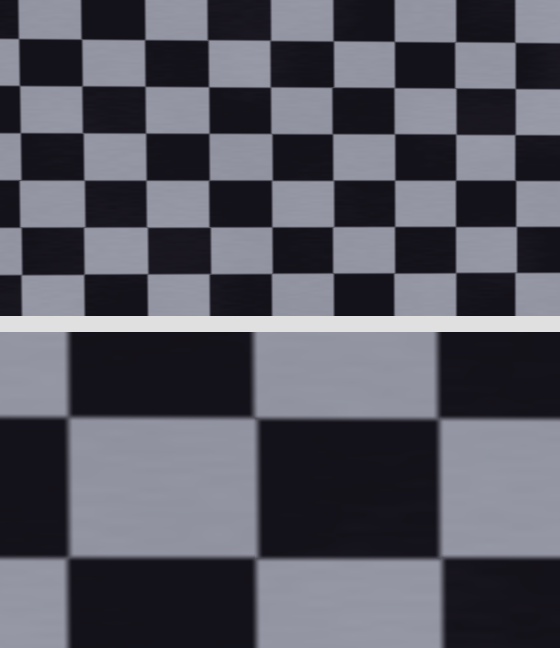
Top, the full canvas; bottom, a detail of the centre.
This pattern is drawn by a WebGL 2 fragment shader. Its source:

```glsl
#version 300 es
precision highp float;
// Woven checkerboard of dark and pale cells, about nine across and seven down.
// The grid is slightly sheared and bowed like loose cloth; soft square waves
// give blurred seams, and value noise adds thread grain and uneven shade.

uniform vec2 u_resolution;
out vec4 fragColor;

const vec3 PALE = vec3(0.580, 0.588, 0.640);
const vec3 INK_DEEP = vec3(0.076, 0.068, 0.098);
const vec3 INK_FADED = vec3(0.102, 0.092, 0.130);
const vec2 SEAM = vec2(0.0058, 0.0046);   // half widths of the blurred seams

float hash(vec2 p) {
    vec3 q = fract(p.xyx * vec3(0.1031, 0.1030, 0.0973));
    q += dot(q, q.yzx + 33.33);
    return fract((q.x + q.y) * q.z);
}

float noise(vec2 p) {
    vec2 i = floor(p);
    vec2 f = fract(p);
    f = f * f * (3.0 - 2.0 * f);
    float low = mix(hash(i), hash(i + vec2(1.0, 0.0)), f.x);
    float high = mix(hash(i + vec2(0.0, 1.0)), hash(i + 1.0), f.x);
    return mix(low, high, f.y);
}

// Cloth position to grid position; p is in canvas heights, measured from the top.
vec2 clothGrid(vec2 p, float aspect) {
    float across = p.x / aspect;
    float lean = 0.0139 * p.y * (1.0 - p.x / 1.632);
    float t = p.x / 1.70;
    float col = (p.x - 0.0556 - lean) / 0.197 - 0.26 * t * (1.0 - t);
    float row = (p.y - 0.1227 - 0.0139 * across) / (0.1495 - 0.0042 * across);
    return vec2(col, row);
}

// Soft square wave: +1 in even cells, -1 in odd ones, its edge moved by shift.
float softSquare(float g, float shift, float halfWidth) {
    float edge = floor(g + 0.5);
    float side = smoothstep(-halfWidth, halfWidth, g - edge - shift) * 2.0 - 1.0;
    return mod(edge, 2.0) < 0.5 ? side : -side;
}

// Small wander of a cell edge, different for every edge and cell beside it.
float edgeWander(float g, float neighbour, float amount) {
    vec2 key = vec2(floor(g + 0.5), floor(neighbour)) + 17.0;
    return (hash(key) - 0.5) * amount;
}

void main() {
    float aspect = u_resolution.x / u_resolution.y;
    vec2 p = gl_FragCoord.xy / u_resolution.y;
    p.y = 1.0 - p.y;

    // Checker from two square waves; 0 is dark, 1 is pale
    vec2 grid = clothGrid(p, aspect);
    vec2 seam = max(SEAM, vec2(0.75 / u_resolution.y)) / vec2(0.197, 0.149);
    float columns = softSquare(grid.x, edgeWander(grid.x, grid.y, 0.035), seam.x);
    float rows = softSquare(grid.y, edgeWander(grid.y, grid.x, 0.012), seam.y);
    float pale = 0.5 - 0.5 * columns * rows;

    // Broad shade, fine horizontal threads and a tint for each cell
    float shade = noise(p * 5.0 + 3.0) - 0.5;
    float thread = noise(p * vec2(28.0, 150.0)) - 0.5;
    float tint = hash(floor(grid) + 41.0) - 0.5;
    vec3 paleCloth = PALE + 0.018 * shade + 0.014 * thread + 0.010 * tint;
    float fade = smoothstep(0.35, 1.0, 0.5 + 0.7 * shade + 0.3 * thread + 0.3 * tint);
    vec3 darkCloth = mix(INK_DEEP, INK_FADED, fade);

    fragColor = vec4(mix(darkCloth, paleCloth, pale), 1.0);
}
```
